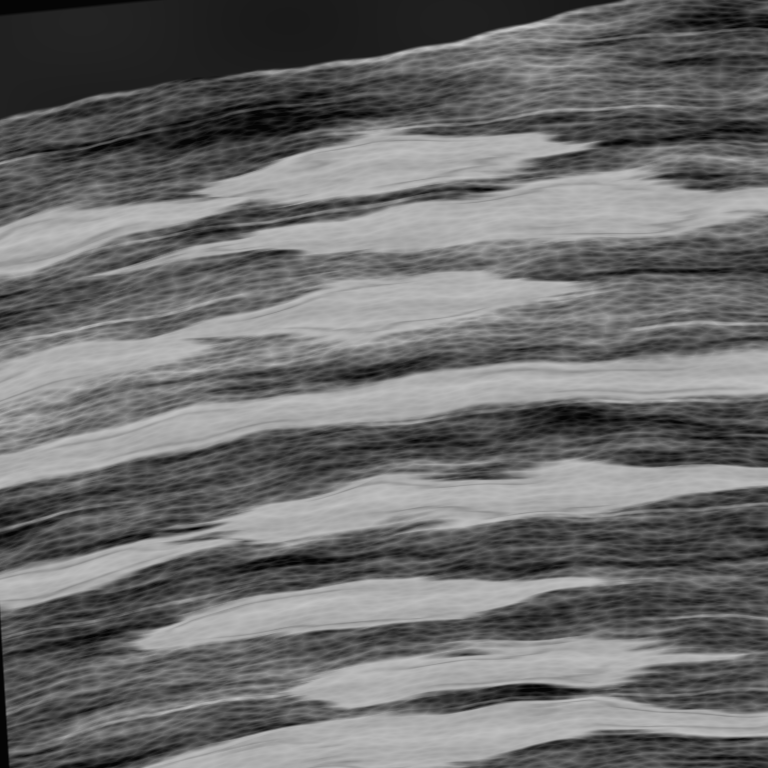
A three.js fragment shader for this texture:

```glsl
// Grey layered rock section: pale lenses and bands in dark, streaky, gently arched strata.
varying vec2 vUv;

vec2 hash2(vec2 cell) {
  vec2 k = vec2(dot(cell, vec2(127.1, 311.7)), dot(cell, vec2(269.5, 183.3)));
  return fract(sin(k) * 43758.5);
}

// Cellular noise: distance to the nearest jittered point
float cellular(vec2 p) {
  vec2 base = floor(p);
  float nearest = 2.0;
  for (int j = -1; j <= 1; j++) {
    for (int i = -1; i <= 1; i++) {
      vec2 cell = base + vec2(float(i), float(j));
      nearest = min(nearest, distance(p, cell + hash2(cell)));
    }
  }
  return nearest;
}

float bump(float x, float width) {
  return exp(-x * x / (width * width));
}

// Signed depth inside a lens that tapers to both ends
float lensDepth(vec2 offset, float halfLength, float halfHeight) {
  float u = offset.x / halfLength;
  return halfHeight * (1.0 - u * u) - abs(offset.y);
}

// Depth inside the nearest pale body, negative in the dark matrix
float paleDepth(vec2 q, float fray) {
  float depth = -1.0;
  for (int n = 0; n < 8; n++) {
    float i = float(n);
    float height = -0.06 + 0.108 * i - 0.035 * sin(0.9 * i);
    vec2 offset = q - vec2(0.57 + 0.1 * sin(i * 2.3), height);
    if (n == 4) {
      // One continuous band crosses the whole section
      depth = max(depth, lensDepth(offset, 4.0, 0.026) + 0.25 * fray);
    } else {
      float halfLength = 0.36 + 0.14 * cos(i * 2.094);
      depth = max(depth, lensDepth(offset, halfLength, 0.034) + fray);
    }
    // Short wings enter from the left on some of the upper layers
    if (n > 2 && mod(i, 2.0) > 0.5) {
      vec2 wing = q - vec2(0.06, height - 0.018);
      depth = max(depth, lensDepth(wing, 0.27, 0.027) + 0.6 * fray);
    }
  }
  return depth;
}

// Broad light and dark zones of the matrix
float matrixTone(vec2 q) {
  float tone = 0.30 + 0.035 * sin(q.x * 7.0 + q.y * 19.0) + 0.03 * sin(q.y * 71.0 - q.x * 2.0);
  tone += (0.24 - 0.13 * q.x) * bump(q.y - 0.47, 0.12);
  tone += 0.22 * bump(q.x - 0.7, 0.12) * bump(q.y - 0.82, 0.07);
  tone += 0.15 * bump(q.x - 0.32, 0.18) * bump(q.y - 0.08, 0.07);
  tone -= 0.16 * bump(q.y - 0.325, 0.016) * (1.0 - 0.7 * q.x);
  return tone;
}

void main() {
  vec2 p = vUv;

  // Strata coordinates: height is measured along the arched bedding
  vec2 q = vec2(p.x, p.y - 0.245 * p.x + 0.12 * p.x * p.x);
  q.y += 0.003 * sin(q.x * 17.0 + q.y * 31.0) + 0.0015 * sin(q.x * 43.0 - q.y * 60.0);

  float wisp = cellular(q * vec2(4.0, 24.0)) - 0.45;
  float streak = cellular(q * vec2(8.0, 105.0)) - 0.45;
  float grain = cellular(q * vec2(48.0, 180.0)) - 0.45;

  // Dark matrix with streaks, grains and thin black seams
  float shade = matrixTone(q) + 0.24 * streak + 0.2 * grain + 0.10 * wisp;
  float seam = smoothstep(0.2, 0.5, cellular(q * vec2(3.0, 42.0) + 7.0) - 0.3);
  shade -= 0.17 * seam;

  // Fine pale bedding lines, broken along their length
  float bed = q.y * 21.0;
  float line = smoothstep(0.0035, 0.0005, abs(fract(bed) - 0.5) / 21.0);
  shade += 0.2 * line * smoothstep(-0.1, 0.8, sin(q.x * 5.0 + floor(bed) * 2.4));

  // Pale bodies with frayed edges and a faint inner rim
  float depth = paleDepth(q, 0.034 * wisp + 0.008 * streak);
  float pale = 0.685 + 0.07 * streak + 0.05 * grain + 0.02 * sin(q.y * 140.0 + q.x * 6.0);
  pale -= 0.09 * bump(depth - 0.011, 0.0025) * smoothstep(-0.3, 0.6, sin(q.x * 11.0 + q.y * 30.0));
  shade = mix(shade, pale, smoothstep(-0.005, 0.005, depth));
  shade += 0.09 * bump(depth + 0.008, 0.01) * (0.5 + wisp);

  // Dark backdrop above the rock, with a pale lip along the surface
  float surface = 0.844 + 0.185 * p.x + 0.008 * sin(p.x * 9.0) + 0.0015 * sin(p.x * 61.0);
  float above = p.y - surface;
  shade += 0.22 * bump(above + 0.004, 0.004);
  float backdrop = 0.125 - 0.03 * p.x + 0.015 * sin(p.x * 13.0) * sin(p.y * 21.0);
  backdrop = mix(backdrop, 0.01, smoothstep(-0.003, 0.003, p.y - 0.98 - 0.1 * p.x));
  shade = mix(shade, backdrop, smoothstep(-0.002, 0.003, above));

  // Black sliver at the lower left edge
  shade *= smoothstep(-0.002, 0.002, p.x - 0.012 * (1.0 - p.y / 0.2));

  gl_FragColor = vec4(vec3(clamp(shade, 0.02, 0.78)), 1.0);
}
```
